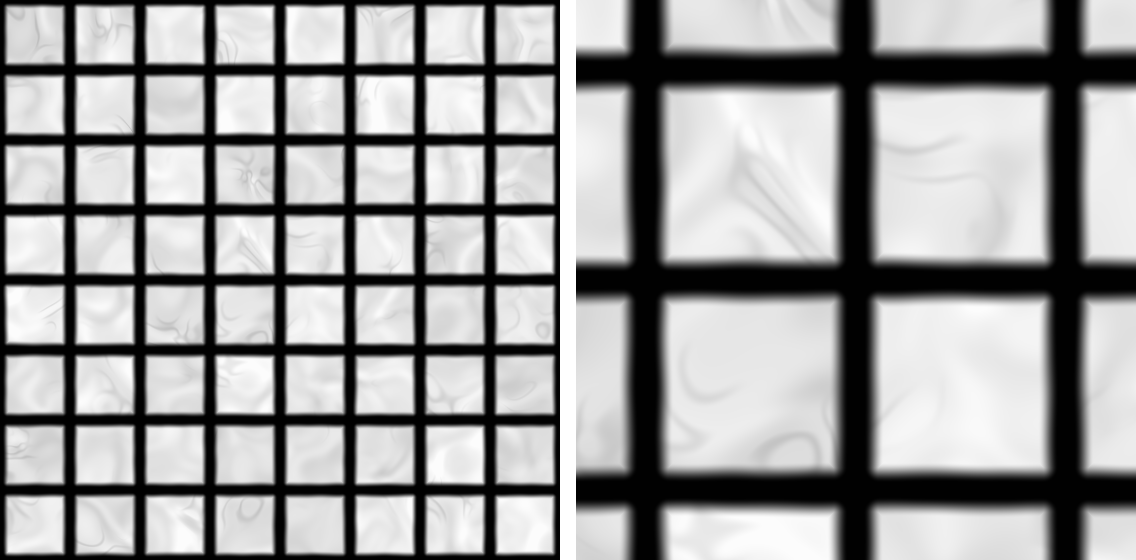
Left: the whole. Right: its middle third, enlarged.
Reproduce this pattern procedurally as a Shadertoy shader.

```glsl
// Grid of softly bevelled pearl tiles with smoky marbling, set in black grout.

const float TILES = 8.0;            // repeats across and down
const float EDGE_INSET = 0.085;     // middle of the bevel, in tile units
const float BEVEL_HALF = 0.047;     // half the bevel width
const float CORNER_RADIUS = 0.025;
const float EDGE_WEAR = 0.012;
const float MARBLE_PERIOD = 128.0;
const float GROUT = 0.005;

// Integer hash of a lattice point, giving two values in 0..1
vec2 hash2(vec2 cell) {
    uvec2 v = uvec2(ivec2(cell)) * 1664525u + 1013904223u;
    v.x += v.y * 1664525u;
    v.y += v.x * 1664525u;
    v ^= v >> 16u;
    v.x += v.y * 1664525u;
    v.y += v.x * 1664525u;
    v ^= v >> 16u;
    return vec2(v & 65535u) / 65535.0;
}

// Slope contribution of one lattice corner, wrapped to the period
float cornerSlope(vec2 cell, vec2 offset, float period) {
    float angle = 6.28318 * hash2(mod(cell, period)).x;
    return dot(vec2(cos(angle), sin(angle)), offset);
}

// Periodic gradient noise, about -0.7..0.7
float gradientNoise(vec2 p, float period) {
    vec2 i = floor(p);
    vec2 f = p - i;
    vec2 u = f * f * f * (f * (f * 6.0 - 15.0) + 10.0);
    vec2 e = vec2(1.0, 0.0);
    float low = mix(cornerSlope(i, f, period),
                    cornerSlope(i + e.xy, f - e.xy, period), u.x);
    float high = mix(cornerSlope(i + e.yx, f - e.yx, period),
                     cornerSlope(i + e.xx, f - e.xx, period), u.x);
    return mix(low, high, u.y);
}

// Signed distance to a rounded square, negative inside
float roundedSquare(vec2 p, float halfSize, float radius) {
    vec2 q = abs(p) - halfSize + radius;
    return length(max(q, 0.0)) + min(max(q.x, q.y), 0.0) - radius;
}

// Brightness of the smoky surface, different for every tile
float marbleTone(vec2 local, vec2 tileId) {
    vec2 seed = hash2(tileId + 31.0);
    vec2 p = local * 1.4 + seed * 97.0;
    vec2 warp = vec2(gradientNoise(p, MARBLE_PERIOD),
                     gradientNoise(p + vec2(17.3, 5.7), MARBLE_PERIOD));
    float cloud = gradientNoise(p + 1.8 * warp, MARBLE_PERIOD);
    float fine = gradientNoise(p * 2.0 + 3.0 * warp, MARBLE_PERIOD);

    // Faint folded wisps that show only in places
    float fold = gradientNoise(p * 1.3 + 2.6 * warp + 41.0, MARBLE_PERIOD);
    float wisp = 1.0 - smoothstep(0.0, 0.16, abs(fold));
    wisp *= smoothstep(0.05, 0.45, gradientNoise(p + 63.0, MARBLE_PERIOD));

    float tileShade = 0.08 * (hash2(tileId + 77.0).y - 0.5);
    float tone = 0.91 + tileShade + 0.14 * cloud + 0.04 * fine - 0.09 * wisp;
    return clamp(tone, 0.7, 0.99);
}

// Tile coverage with a soft bevel and slightly uneven edges
float tileMask(vec2 local, vec2 grid, float pixel) {
    float wear = EDGE_WEAR * gradientNoise(grid * 3.0, TILES * 3.0);
    float d = roundedSquare(local, 0.5 - EDGE_INSET, CORNER_RADIUS) + wear;
    float softness = max(BEVEL_HALF, pixel);
    return 1.0 - smoothstep(-softness, softness, d);
}

void mainImage(out vec4 fragColor, in vec2 fragCoord) {
    vec2 grid = fragCoord / iResolution.xy * TILES;
    vec2 tileId = mod(floor(grid), TILES);
    vec2 local = fract(grid) - 0.5;
    float pixel = TILES / min(iResolution.x, iResolution.y);

    float tone = marbleTone(local, tileId);
    float shade = mix(GROUT, tone, tileMask(local, grid, pixel));
    fragColor = vec4(vec3(shade), 1.0);
}
```
